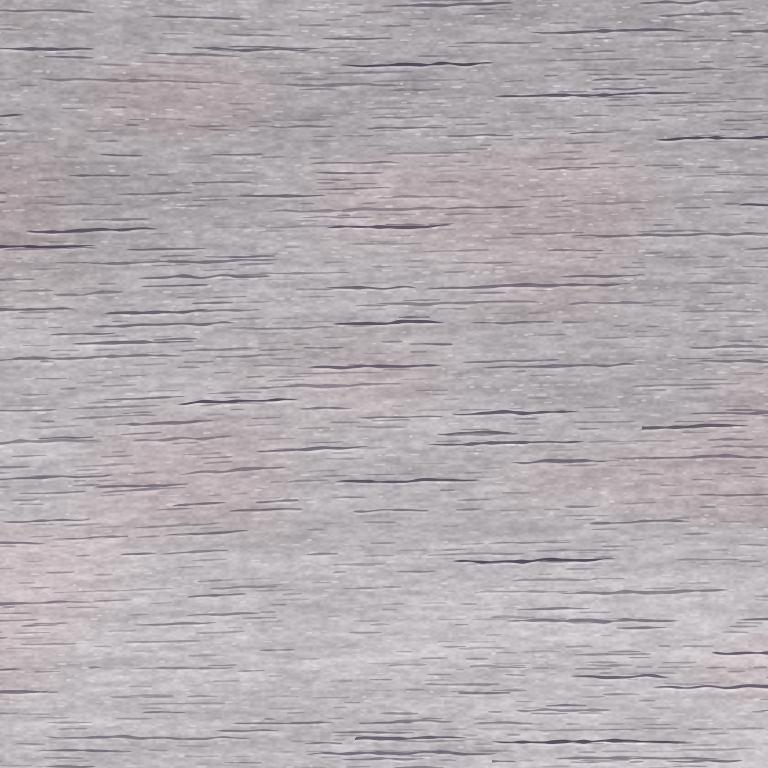
This texture is drawn by a Shadertoy shader. Its source:

```glsl
const vec3 SHADE_TINT = vec3(0.008, -0.010, 0.002);
const vec3 PINK_TINT = vec3(0.022, -0.010, -0.006);
const vec3 CRACK_COLOR = vec3(0.27, 0.25, 0.30);
const vec3 FLECK_COLOR = vec3(0.90, 0.88, 0.89);

// Integer hash of a lattice cell, 0..1
float hash(vec2 cell, float seed) {
    uvec3 q = uvec3(ivec3(vec3(cell, seed)) + 4096);
    uint h = q.x * 1597334673u ^ q.y * 3812015801u ^ q.z * 2798796415u;
    h = (h ^ (h >> 16)) * 2246822519u;
    h = (h ^ (h >> 13)) * 3266489917u;
    return float((h ^ (h >> 16)) >> 8) / 16777216.0;
}

float noise(vec2 p, float seed) {
    vec2 cell = floor(p);
    vec2 f = fract(p);
    f = f * f * (3.0 - 2.0 * f);
    float low = mix(hash(cell, seed), hash(cell + vec2(1, 0), seed), f.x);
    float high = mix(hash(cell + vec2(0, 1), seed), hash(cell + vec2(1, 1), seed), f.x);
    return mix(low, high, f.y);
}

float signedNoise(vec2 p, float seed) {
    return noise(p, seed) - 0.5;
}

// One tapered, ragged dash per cell, in rows shifted at random
float dashes(vec2 p, vec2 size, float share, float halfWidth, float seed, float pixel) {
    float row = floor(p.y / size.y);
    float x = p.x / size.x + hash(vec2(row, 7.0), seed);
    vec2 cell = vec2(floor(x), row);
    float present = step(hash(cell, seed + 1.0), share);

    float halfLength = mix(0.15, 0.48, hash(cell, seed + 2.0));
    float center = mix(halfLength, 1.0 - halfLength, hash(cell, seed + 3.0));
    float along = abs(fract(x) - center) / halfLength;
    float taper = sqrt(max(0.0, 1.0 - along * along));

    float wobble = signedNoise(vec2(p.x * 38.0, row), seed + 4.0) * 0.15 * size.y;
    float middle = (row + mix(0.3, 0.7, hash(cell, seed + 5.0))) * size.y + wobble;
    float ragged = mix(0.35, 1.3, noise(vec2(p.x * 75.0, row), seed + 6.0));
    float radius = halfWidth * taper * ragged;
    float ink = 1.0 - smoothstep(radius - pixel * 0.5, radius + pixel * 0.8, abs(p.y - middle));
    float strength = mix(0.4, 1.0, hash(cell, seed + 8.0));
    return present * strength * ink * smoothstep(0.0, 0.5, taper);
}

float cracks(vec2 p, float density, float pixel) {
    float longOnes = dashes(p, vec2(0.29, 0.021), 0.40 * density, 0.0019, 10.0, pixel);
    float mediumOnes = dashes(p, vec2(0.14, 0.012), 0.36 * density, 0.0013, 30.0, pixel);
    float shortOnes = dashes(p, vec2(0.055, 0.007), 0.30 * density, 0.0010, 50.0, pixel);
    return max(longOnes * 0.90, max(mediumOnes * 0.60, shortOnes * 0.40));
}

// Fibres from wide soft bands down to fine speckle
float grain(vec2 p) {
    return 0.050 * signedNoise(p * vec2(2.5, 14.0), 70.0)
         + 0.055 * signedNoise(p * vec2(7.0, 60.0), 71.0)
         + 0.075 * signedNoise(p * vec2(22.0, 150.0), 72.0)
         + 0.080 * signedNoise(p * vec2(85.0, 250.0), 73.0)
         + 0.055 * signedNoise(p * vec2(210.0, 330.0), 74.0);
}

void mainImage(out vec4 fragColor, in vec2 fragCoord) {
    vec2 uv = fragCoord / iResolution.y;
    float pixel = 1.0 / iResolution.y;

    // Gentle bend of the fibres
    vec2 wood = uv;
    wood.y += 0.022 * signedNoise(uv * vec2(2.2, 3.0), 80.0) - 0.012 * uv.x;

    // Broad light and fine grain
    float light = mix(0.755, 0.645, smoothstep(-0.1, 1.1, uv.y));
    light += 0.045 * signedNoise(uv * vec2(2.5, 4.0), 81.0);
    vec3 color = vec3(light + grain(wood)) + SHADE_TINT;

    // Faint pink stains
    float stain = noise(uv * vec2(4.0, 8.0), 82.0);
    color += PINK_TINT * smoothstep(0.5, 0.9, stain);

    // Pale raised flecks
    float fleck = dashes(wood, vec2(0.016, 0.006), 0.16, 0.0012, 90.0, pixel);
    color = mix(color, FLECK_COLOR, fleck * 0.55);

    // Open pores with a lit lower lip
    float density = mix(0.55, 1.25, noise(uv * vec2(3.0, 7.0), 83.0)) * mix(0.85, 1.15, uv.x);
    float lip = cracks(wood + vec2(0.0, 0.0030), density, pixel);
    color += 0.09 * lip;
    color = mix(color, CRACK_COLOR, cracks(wood, density, pixel));

    fragColor = vec4(clamp(color, 0.0, 1.0), 1.0);
}
```
